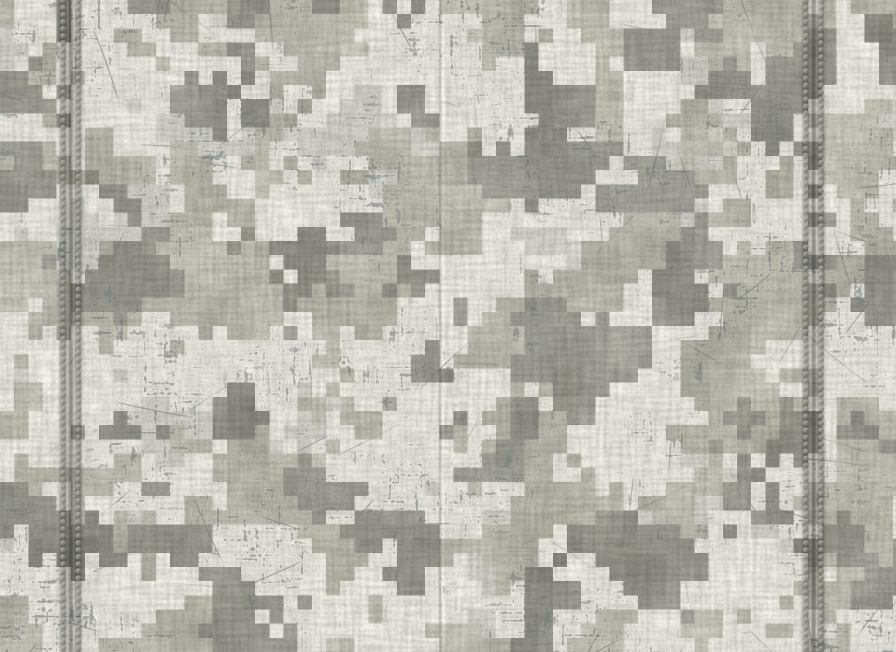
This pattern is drawn by a Shadertoy shader. Its source:

```glsl
const vec3 LIGHT = vec3(0.870, 0.862, 0.835);
const vec3 PALE  = vec3(0.785, 0.783, 0.755);
const vec3 MID   = vec3(0.705, 0.700, 0.655);
const vec3 DARK  = vec3(0.575, 0.573, 0.540);
const vec3 INK   = vec3(0.430, 0.455, 0.450);
const float ROWS = 46.0;            // camouflage squares per canvas height
const float DARK_LEVEL = 0.19;      // higher means less of the tone
const float MID_LEVEL  = 0.08;
const float PALE_LEVEL = 0.32;
const float RAGGED = 0.24;          // random breakup of the blob borders
const float THREADS = 170.0;        // weave fineness per canvas height
const float WEAVE = 0.11;
const float WEAR = 0.62;
const float SCRATCH_GRID = 11.0;
const float SCRATCH_WIDTH = 0.0011;
const float SEAM_LEFT = 0.079;      // fractions of the canvas width
const float SEAM_RIGHT = 0.908;
const float FOLD = 0.491;
const float STITCH_GAP = 0.0117;    // stitch row to seam centre
const float STITCH_PITCH = 0.0108;
const float STITCH_SIZE = 0.0045;

float hash(vec2 p) {
    vec3 q = fract(vec3(p.xyx) * 0.1031);
    q += dot(q, q.yzx + 33.33);
    return fract((q.x + q.y) * q.z);
}

float cornerSlope(vec2 corner, vec2 offset) {
    float a = 6.2832 * hash(corner);
    return dot(vec2(cos(a), sin(a)), offset);
}

float gradientNoise(vec2 p) {
    vec2 i = floor(p), f = fract(p);
    vec2 u = f * f * f * (f * (f * 6.0 - 15.0) + 10.0);
    vec2 e = vec2(1, 0);
    return mix(mix(cornerSlope(i, f), cornerSlope(i + e, f - e), u.x),
               mix(cornerSlope(i + e.yx, f - e.yx), cornerSlope(i + 1.0, f - 1.0), u.x), u.y);
}

// Blob field, constant within one square
float blobs(vec2 id, float seed) {
    return gradientNoise(id / vec2(7.7, 6.7) + seed)
         + 0.55 * gradientNoise(id / vec2(3.1, 2.7) + seed * 1.7)
         + RAGGED * (hash(id + seed) - 0.5);
}

vec3 camouflage(vec2 p) {
    vec2 id = floor(p * ROWS) + 0.37;
    float tone = gradientNoise(id / 5.3 + 71.3) + 0.3 * (hash(id + 9.0) - 0.5);
    vec3 col = LIGHT;
    if (blobs(id, 53.1) > PALE_LEVEL) col = PALE;
    if (blobs(id, 31.7) > MID_LEVEL) col = MID + 0.10 * tone;
    if (blobs(id, 12.4) > DARK_LEVEL) col = DARK + 0.11 * tone;
    return col;
}

// Fine straight hairlines, at most one per grid square
float scratches(vec2 p, float pixel) {
    vec2 g = p * SCRATCH_GRID, base = floor(g);
    float ink = 0.0;
    for (int k = 0; k < 9; k++) {
        vec2 id = base + vec2(k % 3, k / 3) - 1.0;
        vec2 centre = id + vec2(hash(id + 3.1), hash(id + 7.7));
        float a = 3.1416 * hash(id + 15.2);
        vec2 dir = vec2(cos(a), sin(a)), d = g - centre;
        float halfLength = mix(0.15, 0.8, hash(id + 21.9));
        float along = dot(d, dir);
        float bend = 0.12 * along * along * (hash(id + 2.6) - 0.5);
        float across = abs(dot(d, vec2(-dir.y, dir.x)) + bend) / SCRATCH_GRID;
        float line = 1.0 - smoothstep(0.0, SCRATCH_WIDTH + pixel * 0.6, across);
        float ends = 1.0 - smoothstep(halfLength * 0.6, halfLength, abs(along));
        ink = max(ink, line * ends * step(0.4, hash(id + 40.3)));
    }
    return ink;
}

// Sewn seam: shaded band, centre groove and two rows of raised stitches
vec3 sewSeam(vec3 col, float x, float y, float pixel) {
    col *= 1.0 - 0.13 * (1.0 - smoothstep(0.012, 0.023, abs(x)));
    col *= 1.0 - 0.24 * (1.0 - smoothstep(0.0012, 0.0032 + pixel, abs(x)));
    vec2 q = vec2(abs(x) - STITCH_GAP, (fract(y / STITCH_PITCH) - 0.5) * STITCH_PITCH);
    float shadow = 1.0 - smoothstep(0.002, 0.0075, abs(q.x));
    float bead = 1.0 - smoothstep(STITCH_SIZE - pixel, STITCH_SIZE + pixel * 0.5, length(q));
    float sheen = clamp(0.5 + (q.y - sign(x) * q.x) / STITCH_SIZE * 0.5, 0.0, 1.0);
    col *= 1.0 - 0.20 * shadow;
    return mix(col, mix(vec3(0.46, 0.46, 0.44), vec3(0.76, 0.76, 0.73), sheen), 0.75 * bead);
}

void mainImage(out vec4 fragColor, in vec2 fragCoord) {
    float pixel = 1.0 / iResolution.y;
    float width = iResolution.x * pixel;
    vec2 p = fragCoord * pixel;

    // Squares with smoothed edges
    vec3 col = vec3(0.0);
    for (int k = 0; k < 4; k++)
        col += 0.25 * camouflage(p + (vec2(k % 2, k / 2) - 0.5) * 0.5 * pixel);

    // Woven threads
    float weft = gradientNoise(p * vec2(16.0, THREADS) + 5.3);
    float warp = gradientNoise(p * vec2(THREADS, 16.0) + 91.7);
    float grain = gradientNoise(p * THREADS * 1.1 + 47.0);
    col *= 1.0 + WEAVE * (weft + warp + 0.6 * grain);

    // Worn patches of crosshatched ink
    float patches = gradientNoise(p * 5.5 + 17.3) + 0.6 * gradientNoise(p * 17.0 + 63.9);
    float worn = smoothstep(-0.22, 0.30, patches);
    float hatch = max(weft, warp) + 0.45 * grain + 0.35 * gradientNoise(p * 48.0 + 8.1);
    col = mix(col, INK, WEAR * worn * smoothstep(0.22, 0.62, hatch));
    col = mix(col, INK, 0.50 * (0.25 + 0.75 * worn) * scratches(p, pixel));

    // Centre fold and side seams
    float fold = p.x - FOLD * width;
    col *= 1.0 - 0.15 * (1.0 - smoothstep(0.0, 0.0015 + pixel, abs(fold)));
    col *= 1.0 + 0.06 * (1.0 - smoothstep(0.0, 0.002 + pixel, abs(fold - 0.005)));
    col = sewSeam(col, p.x - SEAM_LEFT * width, p.y, pixel);
    col = sewSeam(col, p.x - SEAM_RIGHT * width, p.y, pixel);
    fragColor = vec4(clamp(col, 0.0, 1.0), 1.0);
}
```
